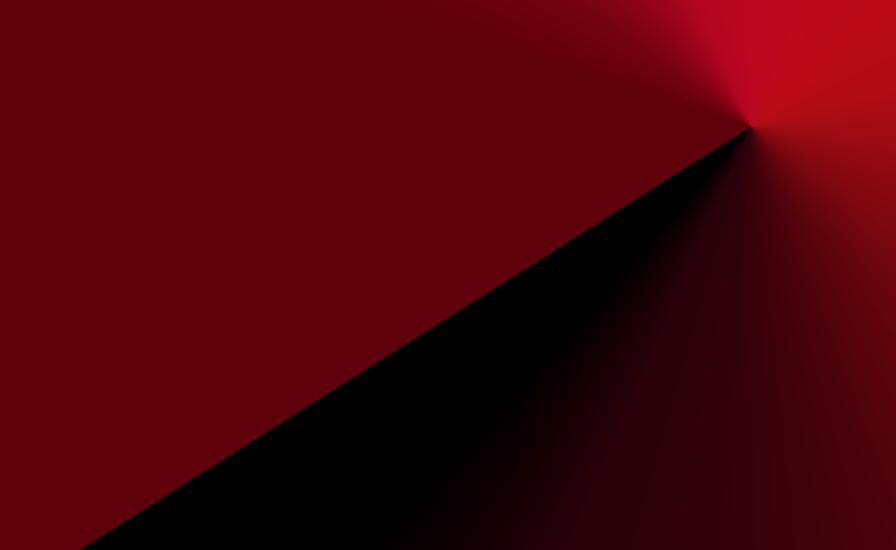
Write a Shadertoy shader that draws this background.

```glsl
// Conic sweep of crimson light around an off-centre point, cut by a hard black seam.

#define CENTER vec2(0.8385, 0.7700)   // pivot, as a share of the canvas
#define SEAM_ANGLE 212.24             // direction of the hard edge, in degrees
#define BLACK   vec3(0.004, 0.000, 0.004)
#define PLUM    vec3(0.155, 0.002, 0.035)
#define WINE    vec3(0.290, 0.008, 0.040)
#define SCARLET vec3(0.690, 0.050, 0.080)
#define CRIMSON vec3(0.730, 0.030, 0.130)
#define MAROON  vec3(0.370, 0.004, 0.038)

// Blend towards the next colour stop between two angles.
vec3 stopBlend(vec3 color, vec3 next, float from, float to, float angle) {
    return mix(color, next, clamp((angle - from) / (to - from), 0.0, 1.0));
}

// Colour at an angle in degrees, counterclockwise from the seam.
vec3 conicColor(float angle) {
    vec3 color = BLACK;
    color = stopBlend(color, PLUM, 16.0, 34.0, angle);
    color = stopBlend(color, vec3(0.195, 0.006, 0.040), 34.0, 54.0, angle);
    color = stopBlend(color, WINE, 54.0, 76.0, angle);
    color = stopBlend(color, vec3(0.490, 0.030, 0.060), 76.0, 112.0, angle);
    color = stopBlend(color, SCARLET, 112.0, 162.0, angle);
    color = stopBlend(color, vec3(0.730, 0.045, 0.090), 162.0, 190.0, angle);
    color = stopBlend(color, CRIMSON, 190.0, 240.0, angle);
    color = stopBlend(color, vec3(0.700, 0.020, 0.130), 240.0, 261.0, angle);
    color = stopBlend(color, vec3(0.470, 0.010, 0.065), 261.0, 290.0, angle);
    return stopBlend(color, MAROON, 290.0, 311.0, angle);
}

void mainImage(out vec4 fragColor, in vec2 fragCoord) {
    vec2 p = (fragCoord - CENTER * iResolution.xy) / iResolution.y;

    // Frame aligned with the seam: x runs along it, y to its dark side.
    float seam = radians(SEAM_ANGLE);
    vec2 axis = vec2(cos(seam), sin(seam));
    vec2 q = vec2(dot(p, axis), axis.x * p.y - axis.y * p.x);

    float angle = mod(degrees(atan(q.y, q.x)) + 360.0, 360.0);
    vec3 color = conicColor(angle);

    // Smooth the hard edge across about one pixel.
    float pixel = 1.0 / iResolution.y;
    if (q.x > 0.0 && abs(q.y) < pixel) {
        color = mix(MAROON, BLACK, smoothstep(-pixel, pixel, q.y));
    }

    fragColor = vec4(color, 1.0);
}
```
